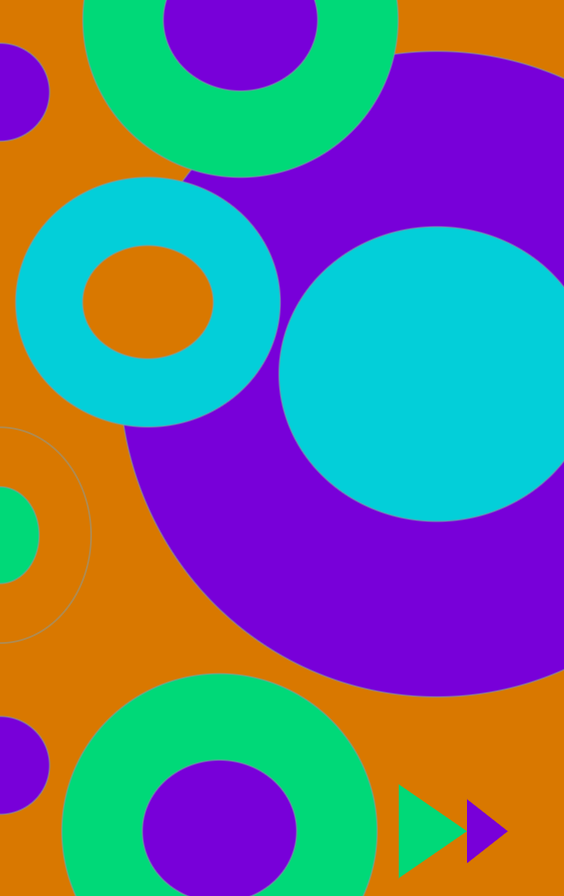
Write a Shadertoy shader that draws this background.

```glsl
const vec3 ORANGE = vec3(0.85, 0.47, 0.0);
const vec3 PURPLE = vec3(0.47, 0.0, 0.85);
const vec3 CYAN = vec3(0.01, 0.81, 0.85);
const vec3 GREEN = vec3(0.0, 0.85, 0.47);
const vec3 RIM = vec3(0.51, 0.62, 0.66);

const float ASPECT = 0.629;       // canvas width when its height is 1
const float RIM_WIDTH = 0.0019;
const float RIM_ALPHA = 0.5;

const vec2 BIG_CENTER = vec2(0.487, 0.5825);
const vec2 BIG_RADII = vec2(0.3535, 0.3603);
const vec2 DISC_RADII = vec2(0.1758, 0.1644);

const vec2 RING_CENTER = vec2(0.165, 0.6628);
const vec2 RING_RADII = vec2(0.1475, 0.1393);
const vec2 RING_HOLE = vec2(0.0729, 0.0632);

const vec2 WHEEL_TOP = vec2(0.2682, 0.9779);
const vec2 WHEEL_BOTTOM = vec2(0.2448, 0.0723);
const vec2 WHEEL_RADII = vec2(0.1758);
const vec2 WHEEL_HUB = vec2(0.0861, 0.0794);

const vec2 DOT_RADII = vec2(0.0553, 0.0547);
const float DOT_TOP = 0.8971;
const float DOT_BOTTOM = 0.1458;

const vec2 TARGET_CENTER = vec2(0.0, 0.4027);
const vec2 TARGET_RADII = vec2(0.1016, 0.1204);
const vec2 TARGET_CORE = vec2(0.0436, 0.054);

// Arrow sizes: length, half height
const vec2 ARROW_BASE = vec2(0.4447, 0.0723);
const vec2 ARROW_LARGE = vec2(0.0761, 0.0524);
const vec2 ARROW_SMALL = vec2(0.0456, 0.0358);

// Approximate signed distance to an ellipse
float ellipseDistance(vec2 p, vec2 radii) {
    float k = length(p / radii);
    float slope = length(p / (radii * radii));
    return k * (k - 1.0) / max(slope, 1e-4);
}

// Signed distance to a triangle pointing right
float arrowDistance(vec2 p, vec2 size) {
    vec2 fromTip = vec2(p.x - size.x, abs(p.y));
    return max(-p.x, dot(fromTip, normalize(size.yx)));
}

float coverage(float d) {
    return clamp(0.5 - d * iResolution.y, 0.0, 1.0);
}

// Filled ellipse with a thin translucent rim
void paintEllipse(inout vec3 color, vec2 p, vec2 radii, vec3 fill) {
    float d = ellipseDistance(p, radii);
    color = mix(color, fill, coverage(d));
    color = mix(color, RIM, RIM_ALPHA * coverage(abs(d) - 0.5 * RIM_WIDTH));
}

void mainImage(out vec4 fragColor, in vec2 fragCoord) {
    vec2 p = fragCoord / iResolution.xy * vec2(ASPECT, 1.0);
    vec3 color = ORANGE;

    // Large disc with its inner disc
    paintEllipse(color, p - BIG_CENTER, BIG_RADII, PURPLE);
    paintEllipse(color, p - BIG_CENTER, DISC_RADII, CYAN);

    // Ring
    paintEllipse(color, p - RING_CENTER, RING_RADII, CYAN);
    paintEllipse(color, p - RING_CENTER, RING_HOLE, ORANGE);

    // Outlined target on the left edge
    paintEllipse(color, p - TARGET_CENTER, TARGET_RADII, ORANGE);
    paintEllipse(color, p - TARGET_CENTER, TARGET_CORE, GREEN);

    // Wheels and edge dots, top and bottom
    for (int i = 0; i < 2; i++) {
        vec2 wheel = p - (i == 0 ? WHEEL_TOP : WHEEL_BOTTOM);
        vec2 dotPos = p - vec2(0.0, i == 0 ? DOT_TOP : DOT_BOTTOM);
        paintEllipse(color, wheel, WHEEL_RADII, GREEN);
        paintEllipse(color, wheel, WHEEL_HUB, PURPLE);
        paintEllipse(color, dotPos, DOT_RADII, PURPLE);
    }

    // Arrows, tip to base
    vec2 arrow = p - ARROW_BASE;
    color = mix(color, GREEN, coverage(arrowDistance(arrow, ARROW_LARGE)));
    arrow.x -= ARROW_LARGE.x;
    color = mix(color, PURPLE, coverage(arrowDistance(arrow, ARROW_SMALL)));

    fragColor = vec4(color, 1.0);
}
```
